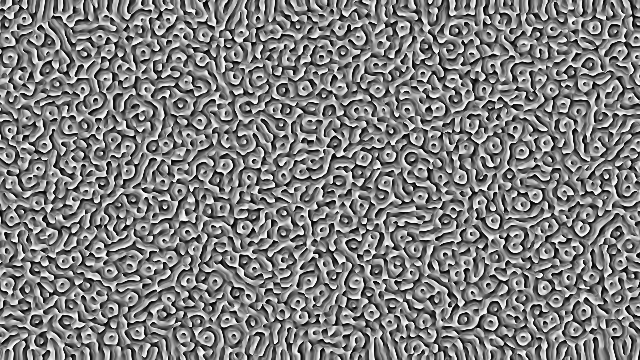
Write a Shadertoy shader that draws this pattern.

```glsl
// Draws a dense grey labyrinth of dots, short worms and rings in soft relief.

const float TAU = 6.2831853;
const float RIDGE_WAVELENGTH = 0.0265;   // in canvas heights
const float SHADE_WAVELENGTH = 0.06;
const float CELL = 2.5;                  // kernel cell size, in wavelengths
const int WAVES_PER_CELL = 3;
const float BORDER = 0.05;               // striped band at top and bottom

vec3 hash3(vec3 p) {
    p = fract(p * vec3(0.1031, 0.1030, 0.0973));
    p += dot(p, p.yxz + 33.33);
    return fract((p.xxy + p.yxx) * p.zyx);
}

// A wave's height in x and its slope (per radian of phase) in yz.
vec3 wave(float phase, vec2 direction) {
    return vec3(cos(phase), -sin(phase) * direction);
}

// Gaussian window that vanishes about one cell from its centre.
float window(vec2 d) {
    return exp(-4.5 * dot(d, d) / (CELL * CELL));
}

// 1 at the top and bottom of the canvas, 0 inside.
float borderBand(float y) {
    return 1.0 - smoothstep(BORDER * 0.6, BORDER * 1.3, min(y, 1.0 - y));
}

// Short plane wave with a random direction, upright stripes near the border.
vec3 planeKernel(vec2 q, vec2 cell, float seed, float wavelength) {
    vec3 place = hash3(vec3(cell + 71.0, seed + 1.0));
    vec3 kind = hash3(vec3(cell + 193.0, seed + 17.0));
    vec2 centre = (cell + place.xy) * CELL;
    float angle = (kind.x - 0.5) * mix(TAU, 0.5, borderBand(centre.y * wavelength));
    vec2 direction = vec2(cos(angle), sin(angle));
    vec2 d = q - centre;
    return window(d) * wave(TAU * (dot(d, direction) + place.z), direction);
}

// Dot with rings around it; most dots are hollows.
vec3 ringKernel(vec2 q, vec2 cell, float seed, float wavelength) {
    vec3 place = hash3(vec3(cell + 311.0, seed + 5.0));
    vec3 kind = hash3(vec3(cell + 457.0, seed + 9.0));
    vec2 centre = (cell + place.xy) * CELL;
    float inside = 1.0 - borderBand(centre.y * wavelength);
    float strength = mix(1.8, 3.0, kind.x) * inside;
    float polarity = kind.y < 0.7 ? -1.0 : 1.0;
    vec2 d = q - centre;
    float r = length(d);
    return strength * polarity * window(d) * wave(TAU * r, d / max(r, 0.001));
}

// Height and slope of a labyrinth, scaled to an even amplitude.
vec3 labyrinth(vec2 p, float wavelength, float seed) {
    vec2 q = p / wavelength;
    vec2 home = floor(q / CELL);
    vec3 sum = vec3(0.0);
    for (int j = -1; j <= 1; j++) {
        for (int i = -1; i <= 1; i++) {
            vec2 cell = home + vec2(i, j);
            sum += ringKernel(q, cell, seed, wavelength);
            for (int k = 0; k < WAVES_PER_CELL; k++) {
                sum += planeKernel(q, cell, seed + float(k), wavelength);
            }
        }
    }
    return sum / max(length(sum), 0.001);
}

// Dark hollows and light ridges, each with a gradient across it.
float reliefShade(vec3 relief, vec2 light, float edge) {
    float side = 2.0 * smoothstep(-edge, edge, relief.x + 0.05) - 1.0;
    return side * (0.215 + 0.33 * dot(relief.yz, light));
}

void mainImage(out vec4 fragColor, in vec2 fragCoord) {
    vec2 p = fragCoord / iResolution.y;
    vec3 relief = labyrinth(p, RIDGE_WAVELENGTH, 0.0);
    vec3 shade = labyrinth(p, SHADE_WAVELENGTH, 40.0);

    // Edge softness spans just under one pixel of phase.
    float edge = max(0.3, 0.4 * TAU / (RIDGE_WAVELENGTH * iResolution.y));

    // The light turns gently from place to place so no direction dominates.
    float lightAngle = 0.375 * TAU + 1.3 * shade.x;
    vec2 light = vec2(cos(lightAngle), sin(lightAngle));

    float grey = 0.49 + reliefShade(relief, light, edge) + 0.07 * shade.y;
    fragColor = vec4(vec3(clamp(grey, 0.03, 0.97)), 1.0);
}
```
